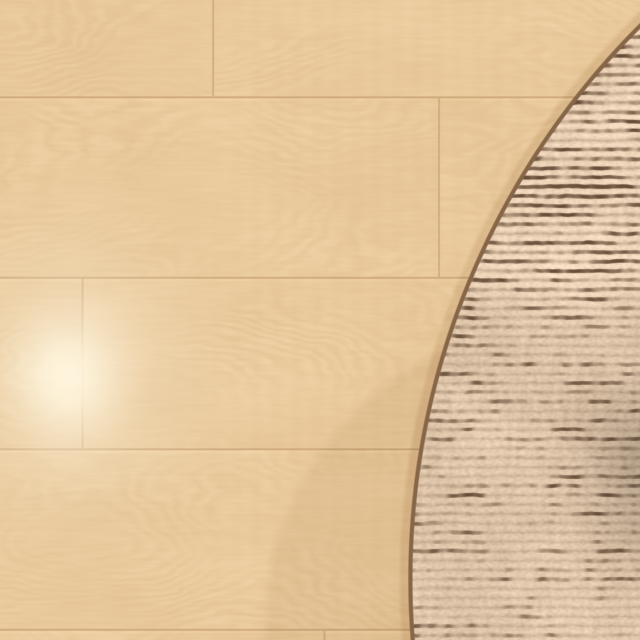
Write a Shadertoy shader that draws this texture.

```glsl
// Pale oak plank floor with a warm light spot and the curved edge of a ribbed woven rug.
#define RUG_CENTER vec2(1.862, 0.095)
#define RUG_RADIUS 1.224
#define RUG_BORDER 0.0065
#define RIB_PITCH 0.0146
#define SHADE_CENTER vec2(0.905, 0.01)
#define SHADE_RADIUS 0.493
#define GLOW_CENTER vec2(0.105, 0.412)
#define GLOW_SIZE 0.088
#define SEAM_WIDTH 0.0011
#define GRAIN_STRENGTH 0.021
#define OAK vec3(0.912, 0.788, 0.610)
#define WOOL vec3(0.850, 0.750, 0.640)

const float SEAMS[4] = float[4](0.016, 0.298, 0.566, 0.848);
const float JOINTS[5] = float[5](0.507, -1.0, 0.129, 0.686, 0.333);

vec2 hashGradient(vec2 cell) {
    vec3 p = fract(vec3(cell.xyx) * vec3(0.1031, 0.1030, 0.0973));
    p += dot(p, p.yzx + 33.33);
    float angle = 6.2832 * fract((p.x + p.y) * p.z);
    return vec2(cos(angle), sin(angle));
}

// Gradient noise, roughly -0.7 to 0.7
float noise(vec2 p) {
    vec2 i = floor(p), f = fract(p);
    vec2 u = f * f * f * (f * (f * 6.0 - 15.0) + 10.0);
    float a = dot(hashGradient(i), f);
    float b = dot(hashGradient(i + vec2(1, 0)), f - vec2(1, 0));
    float c = dot(hashGradient(i + vec2(0, 1)), f - vec2(0, 1));
    float d = dot(hashGradient(i + vec2(1, 1)), f - vec2(1, 1));
    return mix(mix(a, b, u.x), mix(c, d, u.x), u.y);
}

float fbm(vec2 p) {
    float sum = 0.0, gain = 1.0;
    for (int i = 0; i < 4; i++) {
        sum += gain * noise(p);
        p = p * 2.03 + 17.7;
        gain *= 0.5;
    }
    return sum;
}

float lineMask(float dist, float width, float px) {
    return 1.0 - smoothstep(width - 0.5 * px, width + px, abs(dist));
}

// Cathedral rings, long fibres and slow tone changes of one board
float woodGrain(vec2 p, float board) {
    vec2 q = p + vec2(board * 3.71, board * 5.37);
    float field = noise(q * vec2(3.0, 6.0)) + 0.10 * fbm(q * vec2(9.0, 22.0));
    float rings = sin(field * 70.0 + p.y * 190.0);
    float presence = smoothstep(-0.35, 0.4, noise(q * vec2(4.0, 7.0) + 9.3));
    float fibres = fbm(q * vec2(14.0, 150.0));
    float clouds = fbm(q * vec2(3.5, 8.0) + 4.1);
    return rings * presence * 0.5 + fibres * 0.65 + clouds * 0.9;
}

vec3 floorColor(vec2 p, float px) {
    int row = 0;
    float seam = 0.0, highlight = 0.0;
    for (int i = 0; i < 4; i++) {
        if (p.y > SEAMS[i]) row = i + 1;
        seam = max(seam, lineMask(p.y - SEAMS[i], SEAM_WIDTH, px));
        highlight = max(highlight, lineMask(p.y - SEAMS[i] + 0.004, SEAM_WIDTH, px));
    }
    float joint = p.x - JOINTS[row];
    float board = float(row) * 2.0 + step(0.0, joint);
    seam = max(seam, 0.9 * lineMask(joint, SEAM_WIDTH, px));

    float tone = GRAIN_STRENGTH * woodGrain(p, board);
    tone += 0.003 * sin(p.x * 200.0) * smoothstep(0.2, 0.45, p.x);
    vec3 col = OAK + tone * vec3(0.9, 1.15, 1.4);
    col += highlight * 0.018;
    col = mix(col, vec3(0.76, 0.61, 0.43), seam * 0.65);

    // Broad curved shade, fading out toward the top
    float shade = 1.0 - smoothstep(-0.012, 0.012, length(p - SHADE_CENTER) - SHADE_RADIUS);
    col *= 1.0 - shade * vec3(0.035, 0.048, 0.065) * (1.0 - smoothstep(0.40, 0.56, p.y));

    // Light spot with a wide halo
    float r = length((p - GLOW_CENTER) * vec2(1.0, 0.88)) / GLOW_SIZE;
    float glow = 0.72 * exp(-r * r) + 0.24 * exp(-r * r * 0.2);
    return mix(col, vec3(1.0, 0.965, 0.875), glow);
}

vec3 rugColor(vec2 p) {
    float wobble = 0.0022 * noise(p * vec2(22.0, 30.0)) + 0.0012 * noise(p * vec2(75.0, 60.0));
    float phase = (p.y + wobble) / RIB_PITCH;
    float rib = floor(phase);
    float ridge = 0.5 - 0.5 * cos(6.2832 * phase);
    float gap = pow(1.0 - abs(2.0 * fract(phase) - 1.0), 1.8);

    // Dark yarn is dense in the upper half and clustered below
    float dense = smoothstep(0.47, 0.60, p.y);
    float streak = noise(vec2(p.x * 13.0, rib * 0.73)) + 0.7 * noise(vec2(p.x * 55.0, rib * 0.61 + 8.2));
    float cluster = noise(p * vec2(5.0, 11.0) + 2.7);
    float dark = smoothstep(-0.25, 0.75, streak + 0.7 * cluster + mix(-0.12, 0.24, dense));

    vec3 col = WOOL + 0.045 * fbm(p * vec2(5.0, 8.0));
    col += (0.5 - gap) * mix(0.09, 0.15, dense) + 0.02 * dense;
    col += 0.06 * noise(p * vec2(150.0, 210.0)) + 0.04 * noise(p * vec2(90.0, 20.0));
    col = mix(col, vec3(0.35, 0.25, 0.17), dark * smoothstep(0.35, 0.95, ridge) * 0.88);
    float corner = length((p - vec2(1.02, 0.27)) * vec2(1.0, 0.8));
    return col * (1.0 - 0.18 * exp(-corner * corner * 90.0));
}

void mainImage(out vec4 fragColor, in vec2 fragCoord) {
    vec2 p = fragCoord / iResolution.y;
    float px = 1.0 / iResolution.y;
    float edge = length(p - RUG_CENTER) - RUG_RADIUS;
    vec3 col = floorColor(p, px);

    // Contact shadow, bound border, then the weave
    float contact = 1.0 - smoothstep(0.008, 0.018, edge);
    col *= 1.0 - contact * vec3(0.06, 0.085, 0.12);
    col = mix(col, vec3(0.53, 0.40, 0.28), 1.0 - smoothstep(-px, px, edge));
    col = mix(col, rugColor(p), 1.0 - smoothstep(-px, px, edge + RUG_BORDER));
    fragColor = vec4(clamp(col, 0.0, 1.0), 1.0);
}
```
